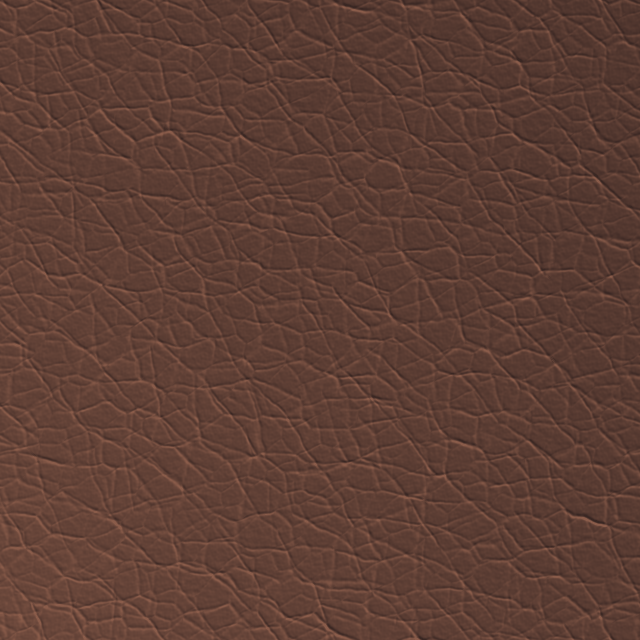
Write a three.js fragment shader that draws this texture.

```glsl
varying vec2 vUv;

const vec3 SHADOW_BROWN = vec3(0.31, 0.208, 0.178);
const vec3 LIGHT_BROWN = vec3(0.48, 0.32, 0.26);
const vec2 LIGHT_DIR = vec2(0.5, 0.866);
const float RELIEF_STEP = 0.0017;

vec2 hash2(vec2 p) {
  vec2 q = vec2(dot(p, vec2(127.1, 311.7)), dot(p, vec2(269.5, 183.3)));
  return fract(sin(q) * 43758.55);
}

vec2 rotate(vec2 p, float angle) {
  float c = cos(angle);
  float s = sin(angle);
  return vec2(c * p.x + s * p.y, c * p.y - s * p.x);
}

float cornerRamp(vec2 cell, vec2 offset) {
  return dot(hash2(cell) * 2.0 - 1.0, offset);
}

float gradientNoise(vec2 p) {
  vec2 i = floor(p);
  vec2 f = p - i;
  vec2 u = f * f * f * (f * (f * 6.0 - 15.0) + 10.0);
  vec2 e = vec2(1.0, 0.0);
  float low = mix(cornerRamp(i, f), cornerRamp(i + e.xy, f - e.xy), u.x);
  float high = mix(cornerRamp(i + e.yx, f - e.yx), cornerRamp(i + e.xx, f - e.xx), u.x);
  return mix(low, high, u.y);
}

vec2 noisePair(vec2 p) {
  return vec2(gradientNoise(p), gradientNoise(p + vec2(41.3, 17.9)));
}

vec2 toSeed(vec2 cell, vec2 f, vec2 offset) {
  return offset + 0.08 + 0.84 * hash2(cell + offset) - f;
}

// Distance to the nearest border between Voronoi cells
float borderDistance(vec2 p) {
  vec2 cell = floor(p);
  vec2 f = p - cell;
  vec2 nearest = vec2(0.0);
  vec2 home = vec2(0.0);
  float best = 9.0;
  for (int j = -1; j <= 1; j++) {
    for (int i = -1; i <= 1; i++) {
      vec2 offset = vec2(float(i), float(j));
      vec2 r = toSeed(cell, f, offset);
      float d = dot(r, r);
      if (d < best) {
        best = d;
        nearest = r;
        home = offset;
      }
    }
  }
  float border = 9.0;
  for (int j = -1; j <= 1; j++) {
    for (int i = -1; i <= 1; i++) {
      if (i == 0 && j == 0) continue;
      vec2 r = toSeed(cell, f, home + vec2(float(i), float(j)));
      border = min(border, dot(0.5 * (nearest + r), normalize(r - nearest)));
    }
  }
  return border;
}

// Groove depth: a sharp crease with softly rounded shoulders
float crease(vec2 p, float angle, vec2 scale, float width, float seed) {
  float d = borderDistance(rotate(p, angle) * scale + seed) * 2.0 / (scale.x + scale.y);
  float strength = clamp(0.75 + 0.9 * gradientNoise(p * 13.0 + seed), 0.2, 1.1);
  float x = d / width;
  return strength * (exp(-x * x) + 0.25 * exp(-x * 0.25));
}

float creaseDepth(vec2 p) {
  vec2 q = p + 0.013 * noisePair(p * 9.0) + 0.006 * noisePair(p * 34.0);
  q += 0.0016 * noisePair(p * 95.0);
  float depth = 0.78 * crease(q, -0.88, vec2(9.0, 16.0), 0.0030, 3.0);
  depth += 0.82 * crease(q, -0.1, vec2(14.0, 21.0), 0.0029, 27.0);
  return depth + 0.5 * crease(q, 0.5, vec2(20.0, 27.0), 0.0026, 61.0);
}

// Fine pores and wrinkles between the creases
float grain(vec2 p) {
  return 0.38 * gradientNoise(p * vec2(85.0, 110.0)) + 0.22 * gradientNoise(p * 205.0);
}

float surfaceDepth(vec2 p) {
  return creaseDepth(p) + grain(p);
}

// Broad falloff of light from the lower left
float ambientTone(vec2 p) {
  float tone = 0.29 - 0.26 * (p.x - 0.5) - 0.22 * (p.y - 0.5);
  tone += 0.2 * exp(-3.5 * length(p));
  return tone + 0.06 * gradientNoise(p * 4.0);
}

void main() {
  vec2 stepAlong = LIGHT_DIR * RELIEF_STEP;
  float above = surfaceDepth(vUv + stepAlong);
  float below = surfaceDepth(vUv - stepAlong);

  // Lit and shaded walls, plus the pale polish along each fold
  float slope = above - below;
  float relief = slope > 0.0 ? 0.9 * slope : 0.72 * slope;
  float polish = 0.14 * (0.5 * (above + below) - 0.35);

  float tone = clamp(ambientTone(vUv) + relief + polish, -0.5, 1.35);
  gl_FragColor = vec4(mix(SHADOW_BROWN, LIGHT_BROWN, tone), 1.0);
}
```
